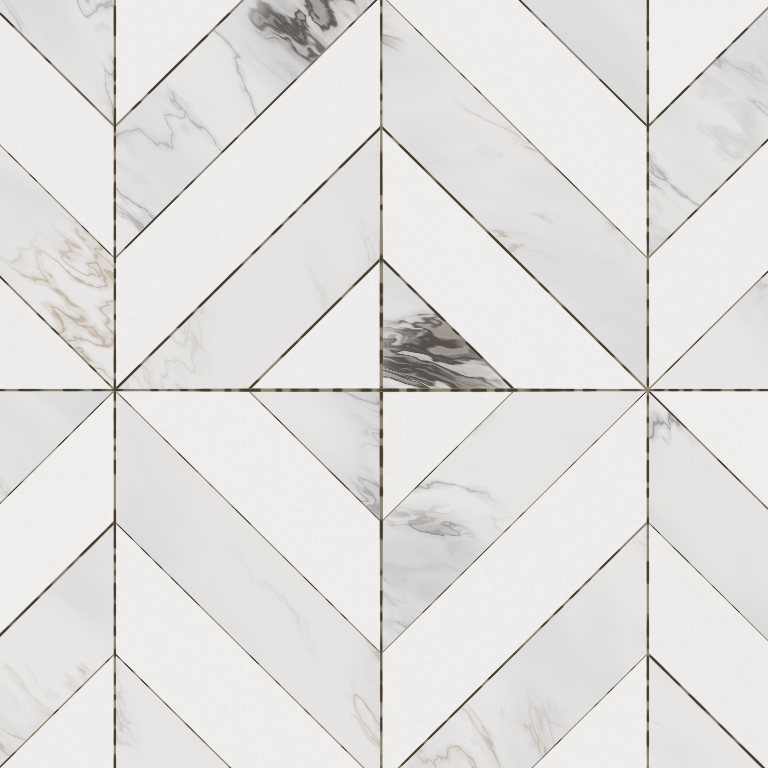
This pattern is drawn by a three.js fragment shader. Its source:

```glsl
// Mitred marble mosaic: diagonal strips mirrored about vertical and horizontal
// seams, so they nest into diamonds. Plain white strips alternate with veined
// ones; warped noise draws the veins and the broken dark grout.
varying vec2 vUv;

const vec2 CENTRE = vec2(0.4965, 0.492);  // middle of the full diamond
const vec2 CELL = vec2(0.347, 0.343);     // column width, height of two strips
const float SOFT = 0.0008;                // edge smoothing
const float SEAM_THIN = 0.0013;           // half widths of straight seams
const float SEAM_WIDE = 0.0024;
const float DIAG_THIN = 0.0007;           // half widths of diagonal seams
const float DIAG_WIDE = 0.0018;
const float DASH_RATE = 105.0;
const vec3 WHITE = vec3(0.930, 0.928, 0.922);
const vec3 MARBLE = vec3(0.902, 0.898, 0.895);
const vec3 CLOUD = vec3(0.78, 0.78, 0.79);
const vec3 VEIN_GREY = vec3(0.50, 0.49, 0.50);
const vec3 VEIN_GOLD = vec3(0.68, 0.61, 0.52);
const vec3 VEIN_DARK = vec3(0.25, 0.23, 0.22);
const vec3 GROUT = vec3(0.65, 0.61, 0.53);
const vec3 GROUT_DARK = vec3(0.27, 0.24, 0.18);

float hash(vec2 p) {
  vec3 q = fract(vec3(p.xyx) * 0.1031);
  q += dot(q, q.yzx + 33.33);
  return fract((q.x + q.y) * q.z);
}

float noise(vec2 p) {
  vec2 i = floor(p), f = fract(p);
  f = f * f * (3.0 - 2.0 * f);
  return mix(mix(hash(i), hash(i + vec2(1.0, 0.0)), f.x),
             mix(hash(i + vec2(0.0, 1.0)), hash(i + 1.0), f.x), f.y);
}

float fbm(vec2 p) {
  float sum = 0.0, amp = 0.5;
  for (int i = 0; i < 5; i++) {
    sum += amp * noise(p);
    p = mat2(1.6, 1.2, -1.2, 1.6) * p + 7.3;
    amp *= 0.5;
  }
  return sum / 0.97;
}

// Soft round patch where the stone is heavily figured
float patchAt(vec2 p, vec2 at, float radius) {
  return 1.0 - smoothstep(0.4 * radius, radius, length(p - at));
}

vec3 marble(vec2 p, vec2 tile, float heavy) {
  float angle = mix(-1.25, -0.2, hash(tile + 3.7));
  vec2 dir = vec2(cos(angle), sin(angle));
  vec2 q = vec2(dot(p, dir) * 5.0, dot(p, vec2(-dir.y, dir.x)) * 13.0);
  q += 40.0 * vec2(hash(tile + 11.2), hash(tile + 23.9));
  vec2 warped = q + 1.5 * (vec2(fbm(q * 1.3), fbm(q * 1.3 + 19.0)) - 0.5);
  float field = fbm(warped);
  float ridge = abs(field - 0.5);
  float present = smoothstep(0.46, 0.72, noise(q * 0.8 + 31.0));
  float strength = mix(0.25, 0.85, hash(tile + 5.1)) * present;

  // Cloudy ground, then halo and core of each vein
  float haze = smoothstep(0.38, 0.75, fbm(q * 0.7 + 9.0));
  vec3 col = mix(MARBLE, CLOUD, haze * (0.35 + 0.45 * heavy));
  vec3 tint = mix(VEIN_GREY, VEIN_GOLD, smoothstep(0.35, 0.65, hash(tile + 8.6)));
  col = mix(col, tint, strength * 0.3 * (1.0 - smoothstep(0.0, 0.08, ridge)));
  col = mix(col, tint, strength * 0.65 * (1.0 - smoothstep(0.0, 0.018, ridge)));

  // Dense figure inside the heavy patches
  float streak = fbm(warped * vec2(1.2, 2.2) + 4.0);
  col = mix(col, mix(VEIN_GREY, VEIN_GOLD, 0.4), heavy * smoothstep(0.36, 0.72, streak));
  col = mix(col, VEIN_DARK, heavy * 0.8 * (1.0 - smoothstep(0.0, 0.05, abs(streak - 0.56))));
  return col;
}

// Tan joint with a broken dark core
vec3 addSeam(vec3 col, float d, float halfWidth, float along, float seed) {
  float wear = noise(vec2(along * DASH_RATE, seed * 91.0));
  float w = halfWidth * (0.85 + 0.3 * wear);
  float cover = 1.0 - smoothstep(w - SOFT, w + SOFT, d);
  float core = 1.0 - smoothstep(0.4 * w, w + 0.5 * SOFT, d);
  float dash = smoothstep(0.38, 0.62, wear + 0.25 * (seed - 0.5));
  return mix(col, mix(GROUT, GROUT_DARK, core * (0.25 + 0.75 * dash)), cover);
}

void main() {
  // Fold columns and halves into one strip coordinate
  vec2 p = vUv - CENTRE;
  float column = floor(p.x / CELL.x);
  float fx = fract(p.x / CELL.x);
  float side = step(p.y, 0.0);
  float folded = mix(fx, 1.0 - fx, mod(column, 2.0));
  float strip = 2.0 * (folded + abs(p.y) / CELL.y);
  float band = floor(strip);
  vec2 tile = vec2(column + 17.0 * side, band);

  // Alternate plain and veined stone
  float veined = 1.0 - mod(column + band + side, 2.0);
  float heavy = max(patchAt(p, vec2(0.070, 0.030), 0.11),
                    0.9 * patchAt(p, vec2(-0.080, 0.470), 0.12));
  heavy = max(heavy, 0.45 * patchAt(p, vec2(0.055, -0.220), 0.085));
  vec3 plain = WHITE + 0.012 * (noise(p * 240.0) - 0.5);
  vec3 col = mix(plain, marble(p, tile, heavy), veined);
  col += 0.014 * (hash(tile + 2.4) - 0.5);

  // Diagonal, vertical and horizontal joints
  float line = floor(strip + 0.5);
  float seed = hash(vec2(column + 17.0 * side, line) + 41.0);
  float d = abs(strip - line) / (2.0 * length(1.0 / CELL));
  col = addSeam(col, d, mix(DIAG_THIN, DIAG_WIDE, seed), p.y, seed);
  float seam = floor(p.x / CELL.x + 0.5);
  float middle = 1.0 - smoothstep(0.15, 0.30, length(p));
  float width = mix(SEAM_THIN, SEAM_WIDE, 0.35 + 0.65 * middle);
  col = addSeam(col, abs(p.x - seam * CELL.x), width, p.y, hash(vec2(seam, 61.0)));
  col = addSeam(col, abs(p.y), width, p.x, 0.6);
  gl_FragColor = vec4(col, 1.0);
}
```
